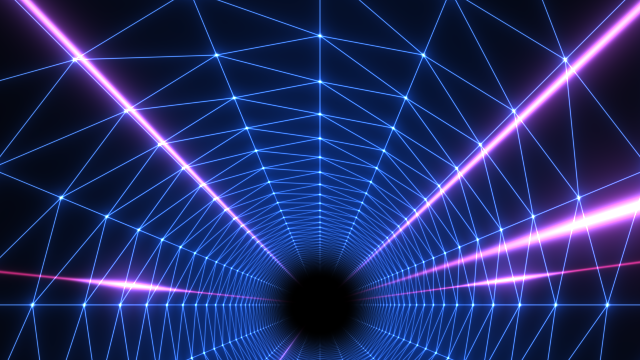
Write a Shadertoy shader that draws this background.

```glsl
// Neon wireframe tunnel: a sixteen-sided triangulated tube crossed by glowing light beams.

const vec2  CENTER     = vec2(0.0, 0.153);   // vanishing point, in canvas heights
const float SIDES      = 16.0;
const float DEPTH      = 3.639;              // ring number = DEPTH / radius + shift
const float SHIFT      = 0.132;
const float TILT       = 0.311;              // leans the rings towards the floor
const float LINE_WIDTH = 0.0013;
const float HALO_WIDTH = 0.018;
const vec3  NIGHT      = vec3(0.012, 0.018, 0.045);
const vec3  DEEP_BLUE  = vec3(0.015, 0.115, 0.330);
const vec3  INNER_BLUE = vec3(0.025, 0.085, 0.220);
const vec3  LINE_BLUE  = vec3(0.340, 0.560, 0.900);
const vec3  HALO_BLUE  = vec3(0.040, 0.150, 0.400);
const vec3  NODE_WHITE = vec3(0.700, 0.850, 1.000);
const vec3  VIOLET     = vec3(0.700, 0.280, 0.850);
const vec3  RED        = vec3(0.800, 0.140, 0.420);
const vec3  HOT_WHITE  = vec3(1.000, 0.850, 1.000);

// Beams: angle in degrees, width per radius, hot spot radius, hot spot length
const int BEAM_COUNT = 6;
const vec4 BEAMS[BEAM_COUNT] = vec4[](
    vec4(134.0, 0.0050, 0.85, 0.65),
    vec4( 42.9, 0.0060, 0.92, 0.70),
    vec4( 17.3, 0.0075, 0.88, 0.38),
    vec4(  7.6, 0.0025, 0.53, 0.11),
    vec4(174.1, 0.0028, 0.53, 0.12),
    vec4(234.0, 0.0060, 0.15, 0.05));
const float HOT_WIDTH[BEAM_COUNT] = float[](0.0025, 0.0035, 0.0140, 0.0045, 0.0065, 0.0005);

float gauss(float x) { return exp(-x * x); }

// Shift of the ring number along a spoke
float ringShift(float angle) { return TILT * (1.0 - sin(angle)) + SHIFT; }

// Distance to the lines where depth/u + slope*v + offset is whole, on one flat wall
float wallLines(float u, float v, float depth, float slope, float offset, float wallWidth) {
    float n = depth / u + slope * v + offset;
    vec2 gradient = vec2(-depth / (u * u) - slope * v / u, slope / (u * wallWidth));
    return abs(fract(n + 0.5) - 0.5) / length(gradient);
}

// Thin line of constant energy with a soft blue halo
vec3 neonLine(float d, float pixel) {
    float width = max(LINE_WIDTH, 0.62 * pixel);
    return LINE_BLUE * (LINE_WIDTH / width) * gauss(d / width)
         + HALO_BLUE * 0.3 * exp(-d / HALO_WIDTH);
}

vec3 tunnelMesh(vec2 p, float pixel) {
    float stepAngle = radians(360.0) / SIDES;
    float halfAngle = 0.5 * stepAngle;
    float angle = atan(p.y, p.x);

    // Wall coordinates: u runs outwards, v spans -0.5 to 0.5 between two spokes
    float first = floor(angle / stepAngle) * stepAngle;
    float middle = first + halfAngle;
    vec2 normal = vec2(cos(middle), sin(middle));
    float wallWidth = 2.0 * tan(halfAngle);
    float u = max(dot(p, normal), 0.001);
    float v = dot(p, vec2(-normal.y, normal.x)) / (u * wallWidth);

    float shiftA = ringShift(first);
    float shiftB = ringShift(first + stepAngle);
    float slope = shiftB - shiftA;
    float offset = 0.5 * (shiftA + shiftB);
    float depth = DEPTH * cos(halfAngle);

    float rings = wallLines(u, v, depth, slope, offset, wallWidth);
    float diagonals = wallLines(u, v, depth, slope + 1.0, offset + 0.5, wallWidth);
    float spokes = (0.5 - abs(v)) * u * wallWidth * cos(halfAngle);
    vec3 mesh = neonLine(rings, pixel) + neonLine(diagonals, pixel) + neonLine(spokes, pixel);

    // Nearest joint on the nearest spoke
    float spoke = round(angle / stepAngle) * stepAngle;
    vec2 along = vec2(cos(spoke), sin(spoke));
    float shift = ringShift(spoke);
    float ring = round(DEPTH / max(dot(p, along), 0.001) + shift);
    float radius = DEPTH / max(ring - shift, 0.3);
    float d = length(p - along * radius);
    float size = 0.001 + 0.0055 * min(radius, 1.0);
    float blur = max(size, 0.6 * pixel);
    mesh += NODE_WHITE * 0.75 * (size / blur) * gauss(d / blur);
    mesh += HALO_BLUE * 0.6 * exp(-d / (3.0 * size));
    return mesh;
}

vec3 lightBeam(vec2 p, vec4 beam, float hotWidth, float pixel) {
    float angle = radians(beam.x);
    vec2 dir = vec2(cos(angle), sin(angle));
    float along = dot(p, dir);
    float side = abs(dot(p, vec2(-dir.y, dir.x)));
    float hot = gauss((along - beam.z) / beam.w);
    float width = max(beam.y * max(along, 0.0) + hotWidth * hot, 0.55 * pixel);
    vec3 tint = mix(RED, VIOLET, smoothstep(0.0, 0.4, hot));
    vec3 glow = tint * (0.7 * gauss(side / (1.6 * width)) + (0.2 + 0.45 * hot) * exp(-side / (4.2 * width)));
    glow += HOT_WHITE * hot * (0.5 + 25.0 * hotWidth) * gauss(side / width);
    glow += VIOLET * 0.17 * hot * exp(-side / (0.045 + 3.0 * hotWidth));
    return glow * smoothstep(0.06, 0.19, along) * (0.4 + 0.6 * smoothstep(0.1, 0.4, along));
}

void mainImage(out vec4 fragColor, in vec2 fragCoord) {
    float pixel = 1.0 / iResolution.y;
    vec2 p = (fragCoord - vec2(0.5 * iResolution.x, 0.0)) * pixel - CENTER;
    float r = length(p);

    // Blue haze, strongest around the dark far end
    vec2 haze = p * vec2(1.3, 0.85);
    vec3 color = NIGHT + DEEP_BLUE * 0.8 * exp(-1.9 * dot(haze, haze));
    color += INNER_BLUE * gauss(r / 0.42);
    color += tunnelMesh(p, pixel) * mix(0.3, 1.0, smoothstep(0.12, 0.6, r));
    color *= smoothstep(0.075, 0.22, r);

    for (int i = 0; i < BEAM_COUNT; i++)
        color += lightBeam(p, BEAMS[i], HOT_WIDTH[i], pixel);

    fragColor = vec4(min(color, 1.0), 1.0);
}
```
